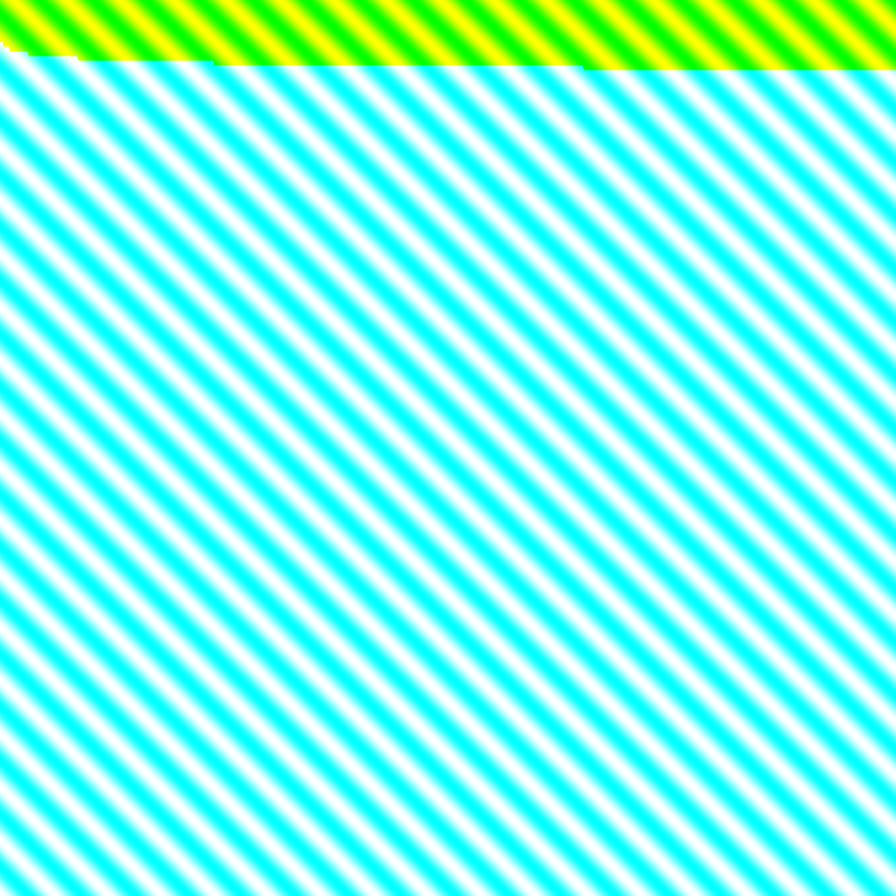
A WebGL 2 fragment shader for this pattern:

```glsl
#version 300 es
precision highp float;

uniform vec2 u_resolution;
out vec4 fragColor;

const float TAU = 6.2831853;
const float STRIPE_COUNT = 16.8;   // stripes along each canvas side
const float GRID_CELLS = 192.0;    // coarse grid that sets the step height
const float BASE_ROWS = 10.0;
const float STEP_OFFSET = 0.17;

const vec3 CYAN = vec3(0.0, 1.0, 1.0);
const vec3 WHITE = vec3(1.0);
const vec3 GREEN = vec3(0.0, 1.0, 0.0);
const vec3 YELLOW = vec3(1.0, 1.0, 0.0);

// Sine profile running from 0 to 1 across each diagonal stripe
float diagonalWave(vec2 p, float count) {
    return 0.5 + 0.5 * sin(TAU * count * (p.x - p.y));
}

// Floor with a short ramp before each jump
float softFloor(float value, float ramp) {
    return floor(value) + smoothstep(1.0 - ramp, 1.0, fract(value));
}

// Depth of the top band: a logarithm rounded to whole grid rows
float bandDepth(float x, float cells) {
    float column = max(x * cells, 0.4);
    float ramp = min(0.5 / column, 0.5);
    float rows = BASE_ROWS + softFloor(log(column) + STEP_OFFSET, ramp);
    return rows / cells;
}

void main() {
    vec2 uv = gl_FragCoord.xy / u_resolution;
    vec2 fromTop = vec2(uv.x, 1.0 - uv.y);

    // Both regions share one continuous stripe wave
    float wave = diagonalWave(fromTop, STRIPE_COUNT);
    vec3 bandColor = mix(GREEN, YELLOW, wave);
    vec3 fieldColor = mix(CYAN, WHITE, wave);

    // Soft stepped border between band and field
    float softness = 0.25 / GRID_CELLS;
    float border = fromTop.y - bandDepth(fromTop.x, GRID_CELLS);
    float field = smoothstep(-softness, softness, border);

    fragColor = vec4(mix(bandColor, fieldColor, field), 1.0);
}
```
